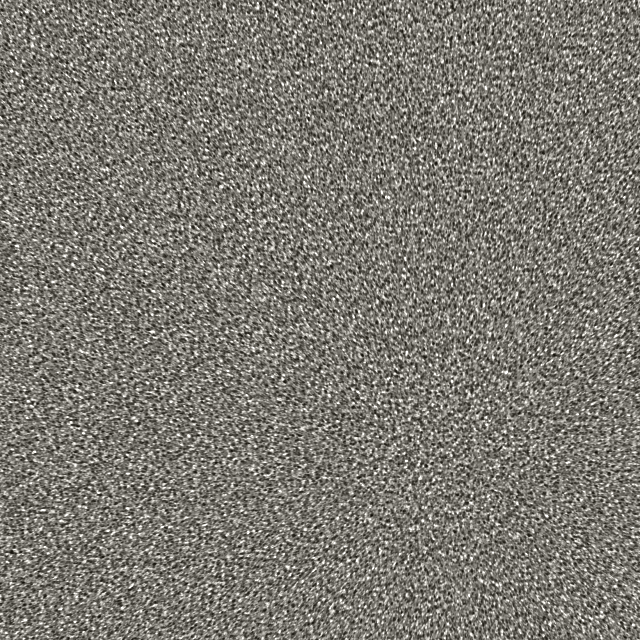
Give the GLSL for this texture, as a WebGL 2 fragment shader.

```glsl
#version 300 es
precision highp float;
// Fine grey mineral grain: two layers of scattered soft splats, one per cell,
// stretched along rays from a common focus. Each splat has a faint opposite halo
// that keeps the field even; the relief is then mapped to a warm grey tone.

uniform vec2 u_resolution;
out vec4 fragColor;

const float PI = 3.14159;
const float GRAINS_ACROSS = 220.0;          // grains per canvas width
const float FLECKS_ACROSS = 360.0;          // finer flecks per canvas width
const float FLECK_SHARE = 0.30;             // part of the variance in the flecks
const float SHARPNESS = 4.5;                // higher gives smaller, harder splats
const float HALO_SHARPNESS = 0.9;           // lower widens the halo
const float EVENNESS = 0.60;                // part of a splat its halo cancels
const float LEVELLING = 0.5;                // evens out crowded and empty spots
const float STRETCH = 1.6;                  // length to width of a grain
const vec2 FOCUS = vec2(0.70, 0.28);        // point the grains fan out from
const vec2 CALM_RADIUS = vec2(0.02, 0.30);  // the stretch grows over this range
const float MID_TONE = 0.494;
const float CONTRAST = 0.195;               // standard deviation of the tone
const float SKEW = 0.022;                   // lifts glints, softens the darks
const vec3 TINT = vec3(0.0, -0.011, -0.040);

// Integer hash: three random values in 0..1 for a cell
vec3 hash3(ivec2 cell, uint seed) {
    uvec3 v = uvec3(uvec2(cell), seed) * 1664525u + 1013904223u;
    v.x += v.y * v.z; v.y += v.z * v.x; v.z += v.x * v.y;
    v ^= v >> 16u;
    v.x += v.y * v.z; v.y += v.z * v.x; v.z += v.x * v.y;
    return vec3(v >> 8u) / 16777216.0;
}

// Scattered splats with zero mean and unit variance; frame turns and stretches
float splatLayer(vec2 p, mat2 frame, uint seed) {
    float halo = EVENNESS * HALO_SHARPNESS / SHARPNESS;
    float meanPower = PI * (0.5 / SHARPNESS - 2.0 * halo / (SHARPNESS + HALO_SHARPNESS)
                            + 0.5 * halo * halo / HALO_SHARPNESS);
    ivec2 base = ivec2(floor(p));
    float sum = 0.0;
    float power = 0.0;
    for (int y = -2; y <= 2; y++) {
        for (int x = -2; x <= 2; x++) {
            ivec2 cell = base + ivec2(x, y);
            vec3 random = hash3(cell, seed);
            vec2 local = (p - vec2(cell) - random.xy) * frame;
            float d2 = dot(local, local);
            float weight = exp(-SHARPNESS * d2) - halo * exp(-HALO_SHARPNESS * d2);
            sum += weight * (random.z - 0.5);
            power += weight * weight;
        }
    }
    return sum * sqrt(12.0 / mix(meanPower, power, LEVELLING));
}

void main() {
    vec2 uv = gl_FragCoord.xy / min(u_resolution.x, u_resolution.y);

    // Local frame along and across the ray from the focus
    vec2 ray = uv - FOCUS;
    float reach = length(ray);
    vec2 along = ray / max(reach, 1e-4);
    vec2 across = vec2(-along.y, along.x);
    float stretch = sqrt(mix(1.0, STRETCH, smoothstep(CALM_RADIUS.x, CALM_RADIUS.y, reach)));
    mat2 frame = mat2(along / stretch, across * stretch);

    // Grains and flecks, mixed so that the variance stays at one
    float relief = sqrt(1.0 - FLECK_SHARE) * splatLayer(uv * GRAINS_ACROSS, frame, 11u)
                 + sqrt(FLECK_SHARE) * splatLayer(uv * FLECKS_ACROSS, frame, 47u);

    // Warm grey tone
    float tone = MID_TONE + CONTRAST * relief + SKEW * (relief * relief - 1.0);
    fragColor = vec4(clamp(tone + TINT, 0.0, 1.0), 1.0);
}
```
